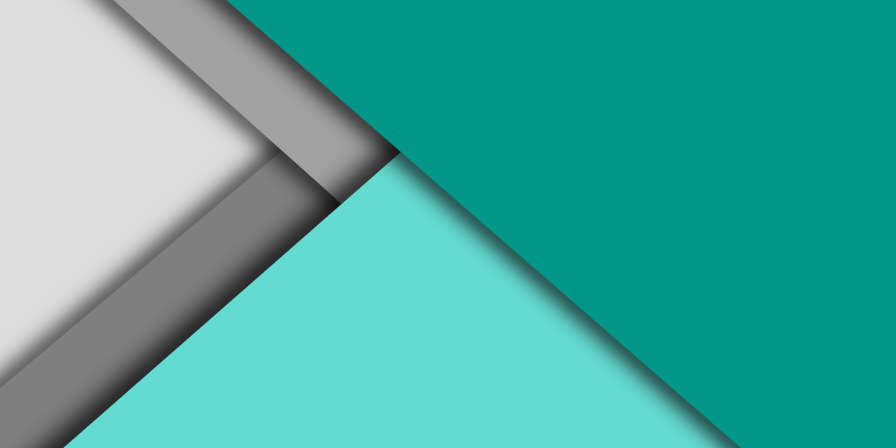
Reproduce this background procedurally as a Shadertoy shader.

```glsl
// Overlapping paper sheets in teal and grey, each bounded by one slanted edge.
// Sheets are half-planes stacked from back to front; every sheet darkens
// what lies below it with a soft Gaussian shadow along its edge.

#define BASE_GREY   vec3(0.862)
#define DARK_GREY   vec3(0.500)
#define MID_GREY    vec3(0.635)
#define LIGHT_TEAL  vec3(0.392, 0.858, 0.820)
#define DEEP_TEAL   vec3(0.000, 0.592, 0.533)
#define SOFT_SHADOW vec2(0.52, 0.036)  // strength, width
#define TEAL_SHADOW vec2(0.58, 0.036)
#define DEEP_SHADOW vec2(0.66, 0.045)

// Signed distance to the line from a to b, positive on its left side.
float halfPlane(vec2 p, vec2 a, vec2 b) {
    vec2 dir = normalize(b - a);
    vec2 rel = p - a;
    return dir.x * rel.y - dir.y * rel.x;
}

// Cast the sheet's shadow, then cover its inside with an antialiased edge.
vec3 addSheet(vec3 below, float dist, vec3 sheetColor, vec2 shadow) {
    float falloff = max(-dist, 0.0) / shadow.y;
    float shade = shadow.x * exp(-falloff * falloff);
    float halfPixel = 0.7 / iResolution.y;
    float cover = smoothstep(-halfPixel, halfPixel, dist);
    return mix(below * (1.0 - shade), sheetColor, cover);
}

void mainImage(out vec4 fragColor, in vec2 fragCoord) {
    // Canvas units: x spans 0..2, y spans 0..1
    vec2 p = fragCoord / iResolution.xy * vec2(2.0, 1.0);

    // Edges of the four sheets
    float darkBand  = halfPlane(p, vec2(0.630, 0.664), vec2(0.000, 0.133));
    float midBand   = halfPlane(p, vec2(0.253, 1.000), vec2(0.760, 0.547));
    float lightTeal = halfPlane(p, vec2(0.893, 0.659), vec2(0.141, 0.000));
    float deepTeal  = halfPlane(p, vec2(0.505, 1.000), vec2(1.654, 0.000));

    // Stack from back to front
    vec3 color = BASE_GREY;
    color = addSheet(color, darkBand, DARK_GREY, SOFT_SHADOW);
    color = addSheet(color, midBand, MID_GREY, SOFT_SHADOW);
    color = addSheet(color, lightTeal, LIGHT_TEAL, DEEP_SHADOW);
    color = addSheet(color, deepTeal, DEEP_TEAL, TEAL_SHADOW);

    fragColor = vec4(color, 1.0);
}
```
